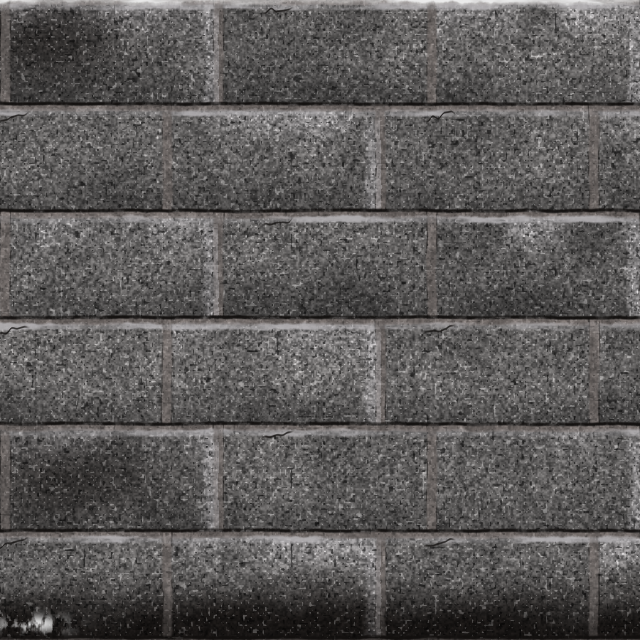
This texture is drawn by a WebGL 2 fragment shader. Its source:

```glsl
#version 300 es
precision highp float;

uniform vec2 u_resolution;
out vec4 fragColor;

const float ROWS = 6.0;
const float COLUMNS = 3.0;
const vec3 STONE = vec3(0.375, 0.368, 0.365);
const vec3 MORTAR = vec3(0.41, 0.385, 0.375);
const vec3 PALE = vec3(0.70, 0.69, 0.70);
const vec3 SOOT = vec3(0.07, 0.06, 0.055);

float hash(vec2 p) {
    vec3 q = fract(p.xyx * 0.1031);
    q += dot(q, q.yzx + 33.33);
    return fract((q.x + q.y) * q.z);
}

float noise(vec2 p) {
    vec2 cell = floor(p);
    vec2 f = fract(p);
    f = f * f * (3.0 - 2.0 * f);
    float low = mix(hash(cell), hash(cell + vec2(1, 0)), f.x);
    float high = mix(hash(cell + vec2(0, 1)), hash(cell + vec2(1, 1)), f.x);
    return mix(low, high, f.y);
}

float fbm(vec2 p) {
    float sum = 0.0;
    float weight = 0.5;
    for (int i = 0; i < 4; i++) {
        sum += weight * noise(p);
        p = p * 2.03 + 17.0;
        weight *= 0.5;
    }
    return sum / 0.9375;
}

// Soft stripe around a centre line
float stripe(float d, float halfWidth, float blur) {
    return 1.0 - smoothstep(halfWidth - blur, halfWidth + blur, abs(d));
}

// Soft elliptical stain
float stain(vec2 p, vec2 centre, vec2 radius) {
    vec2 d = (p - centre) / radius;
    return exp(-dot(d, d));
}

// Coarse and fine grit, centred on zero
float grit(vec2 p) {
    return 0.55 * noise(p * 215.0) + 0.45 * noise(p * 390.0 + 41.0) - 0.5;
}

// Short ragged crack below the upper edge of a block
float crack(vec2 local, float seed) {
    float path = 0.020 - 0.22 * (local.x - 0.09) + 0.008 * (noise(vec2(local.x * 110.0, seed)) - 0.5);
    return stripe(local.y - path, 0.0014, 0.0012) * stripe(local.x - 0.092, 0.022, 0.006);
}

void main() {
    vec2 uv = gl_FragCoord.xy / u_resolution;
    vec2 p = vec2(uv.x, 1.0 - uv.y);

    // Running bond layout, with slightly uneven edges
    float wobble = 0.004 * (fbm(p * vec2(24.0, 9.0)) - 0.5);
    float course = (p.y + wobble) * ROWS + 0.025;
    float row = floor(course);
    float depth = fract(course) / ROWS;
    float odd = mod(row, 2.0);
    float shift = mix(0.008, -0.072, odd);
    float along = (p.x - shift + 0.005 * (fbm(p * 30.0 + 7.0) - 0.5)) * COLUMNS;
    float column = floor(along);
    vec2 local = vec2(fract(along) / COLUMNS, depth);
    float sideGap = 1.0 / COLUMNS - local.x;
    float jointDistance = min(local.x, sideGap);
    float chipped = mod(column + row, 2.0);
    float seed = hash(vec2(column + 9.0, row + 3.0));

    // Block tone, cloudy weathering and pale bloom
    float cloud = fbm(p * 11.0 + seed * 30.0);
    float ragged = fbm(p * vec2(65.0, 45.0));
    float tone = 1.0 + 0.14 * (seed - 0.5) + 0.45 * (cloud - 0.5);
    tone -= 0.22 * smoothstep(0.09, 0.165, depth);
    vec3 color = STONE * tone;
    float bloom = (1.0 - chipped) * smoothstep(0.085, 0.015, depth) * smoothstep(0.25, 0.75, cloud);
    color = mix(color, PALE, 0.42 * bloom);

    // Soot on a few blocks and along the base
    float soot = 0.65 * stain(p, vec2(0.07, 0.06), vec2(0.13, 0.07));
    soot += 0.6 * stain(p, vec2(0.10, 0.75), vec2(0.16, 0.07));
    soot += 0.95 * smoothstep(0.88, 0.99, p.y + 0.07 * (cloud - 0.5));
    soot = clamp(soot, 0.0, 0.93);
    color = mix(color, SOOT, soot);

    // Mortar beds, upright joints and pale smears beside them
    float upright = stripe(jointDistance, 0.0075, 0.0025);
    float bed = stripe(depth - 0.007, 0.005, 0.0015);
    color = mix(color, MORTAR * (0.8 + 0.45 * ragged), max(0.85 * upright, bed) * (1.0 - 0.6 * soot));
    float smearWidth = 0.008 + 0.018 * ragged;
    float smear = (1.0 - chipped) * stripe(sideGap - 0.006, smearWidth, 0.008);
    color = mix(color, PALE, 0.42 * smear * smoothstep(0.01, 0.04, depth) * (1.0 - 0.5 * soot));
    float seam = stripe(jointDistance - 0.008, 0.001, 0.001) * smoothstep(0.45, 0.65, ragged);
    color = mix(color, SOOT, 0.5 * seam);

    // Speckled surface with bright grains and dark pits
    float grain = grit(p);
    float roughness = 1.0 - 0.55 * max(upright, bed);
    color *= 1.0 + 1.05 * grain * roughness;
    float bright = smoothstep(0.70, 0.95, noise(p * 260.0 + 90.0));
    color += 0.26 * bright * roughness * (0.5 + 0.5 * cloud);
    color *= 1.0 - 0.5 * smoothstep(0.74, 0.95, noise(p * 235.0 + 160.0)) * roughness;

    // Frosted upper lips, shadow lines and cracks
    float lip = stripe(depth - 0.014, 0.002 + 0.006 * ragged, 0.0025);
    float sparkle = smoothstep(0.35, 0.75, fbm(p * vec2(13.0, 50.0) + 5.0));
    color = mix(color, PALE, lip * (0.25 + 0.65 * sparkle) * (1.0 - 0.5 * upright));
    float shadow = stripe(min(depth, 1.0 / ROWS - depth), 0.0025, 0.0018);
    color = mix(color, SOOT, shadow * (0.55 + 0.4 * smoothstep(0.3, 0.6, ragged)));
    color = mix(color, SOOT, 0.75 * chipped * crack(local, seed * 40.0));

    // White crust at the top rim and rubble in the lower left corner
    float crust = 1.0 - smoothstep(0.001, 0.009, p.y + 0.010 * (ragged - 0.5));
    float rubble = stain(p, vec2(0.05, 0.975), vec2(0.055, 0.014)) * smoothstep(0.40, 0.62, ragged);
    color = mix(color, vec3(0.92), max(crust * (0.5 + 0.5 * sparkle), rubble));

    fragColor = vec4(clamp(color, 0.0, 1.0), 1.0);
}
```
